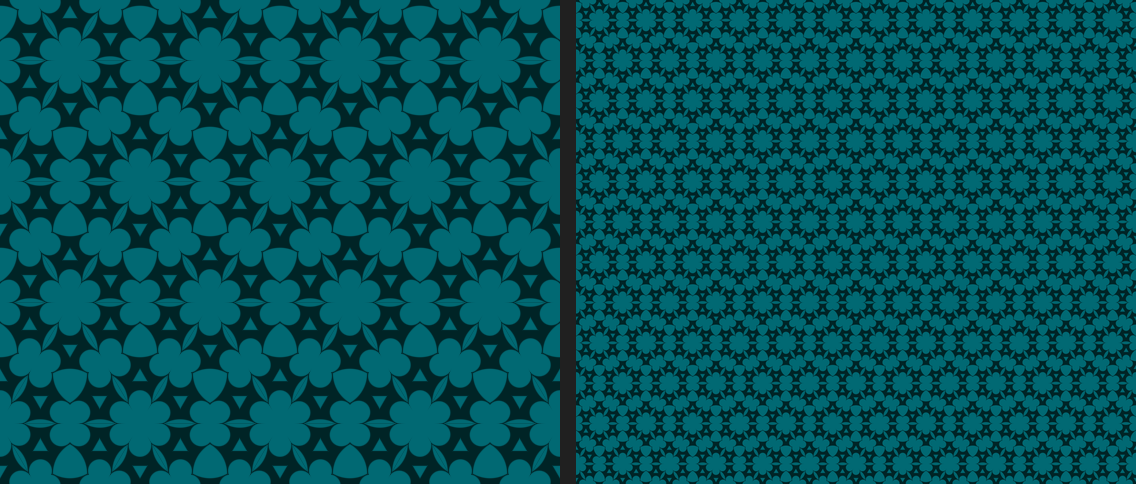
Left: one tile. Right: repeated 3 by 3.
A WebGL 2 fragment shader for this pattern:

```glsl
#version 300 es
precision highp float;

uniform vec2 u_resolution;
out vec4 fragColor;

const float REPEATS = 4.0;
const float SQRT3 = 1.7320508;
const vec2 DIR30 = vec2(0.8660254, 0.5);
const vec3 TEAL = vec3(0.005, 0.41, 0.45);
const vec3 DARK = vec3(0.0, 0.14, 0.15);

float disc(vec2 p, vec2 center, float radius) {
    return length(p - center) - radius;
}

// Offset from the nearest point of a hexagonal lattice with unit spacing.
vec2 hexCell(vec2 p) {
    vec2 period = vec2(1.0, SQRT3);
    vec2 a = mod(p + 0.5 * period, period) - 0.5 * period;
    vec2 b = mod(p, period) - 0.5 * period;
    return dot(a, a) < dot(b, b) ? a : b;
}

// Mirror a cell into its wedge between 0 and 30 degrees.
vec2 foldWedge(vec2 p) {
    vec2 normal = vec2(-DIR30.y, DIR30.x);
    p = abs(p);
    p -= 2.0 * max(dot(p, normal), 0.0) * normal;
    return vec2(p.x, abs(p.y));
}

float rosette(vec2 p, float reach, float petalRadius) {
    float core = disc(p, vec2(0.0), 0.14);
    return min(core, disc(p, DIR30 * reach, petalRadius));
}

float fourPetals(vec2 p, vec2 petalCenter, float petalRadius) {
    float core = disc(p, vec2(0.0), 0.07);
    return min(core, disc(abs(p), petalCenter, petalRadius));
}

// Curved triangle with one corner pointing down.
float shield(vec2 p, float cornerReach) {
    p.x = abs(p.x);
    float radius = cornerReach * SQRT3;
    float side = disc(p, vec2(-DIR30.x, DIR30.y) * cornerReach, radius);
    return max(side, disc(p, vec2(0.0, -cornerReach), radius));
}

float lens(vec2 p, float halfLength, float halfHeight) {
    float radius = (halfLength * halfLength + halfHeight * halfHeight) / (2.0 * halfHeight);
    return length(vec2(p.x, abs(p.y) + radius - halfHeight)) - radius;
}

// Straight triangle with one corner pointing down.
float triangle(vec2 p, float inradius) {
    return max(p.y, abs(p.x) * DIR30.x - p.y * DIR30.y) - inradius;
}

float motif(vec2 p) {
    float d = rosette(p, 0.157, 0.081);
    d = min(d, fourPetals(p - vec2(0.5, 0.0), vec2(0.0625, 0.081), 0.082));
    d = min(d, shield(p - vec2(0.5, 0.5 / SQRT3), 0.141));
    d = min(d, lens(p - vec2(0.286, 0.0), 0.11, 0.03));
    return min(d, triangle(p - DIR30 * 0.333, 0.03));
}

// Faint creases that run from the lens tips into the flowers.
float crease(vec2 p, float softness) {
    float span = smoothstep(0.1, 0.16, p.x) * (1.0 - smoothstep(0.41, 0.46, p.x));
    return span * (1.0 - smoothstep(0.0, softness, p.y));
}

void main() {
    vec2 uv = gl_FragCoord.xy / u_resolution;
    vec2 lattice = uv * REPEATS * vec2(1.0, 0.5 * SQRT3) - vec2(0.0, 0.25 * SQRT3);
    vec2 p = foldWedge(hexCell(lattice));

    float pixel = REPEATS / u_resolution.x;
    float softness = max(0.0062, 0.75 * pixel);
    float ground = smoothstep(-softness, softness, motif(p));
    ground = max(ground, 0.2 * crease(p, softness));

    fragColor = vec4(mix(TEAL, DARK, ground), 1.0);
}
```
